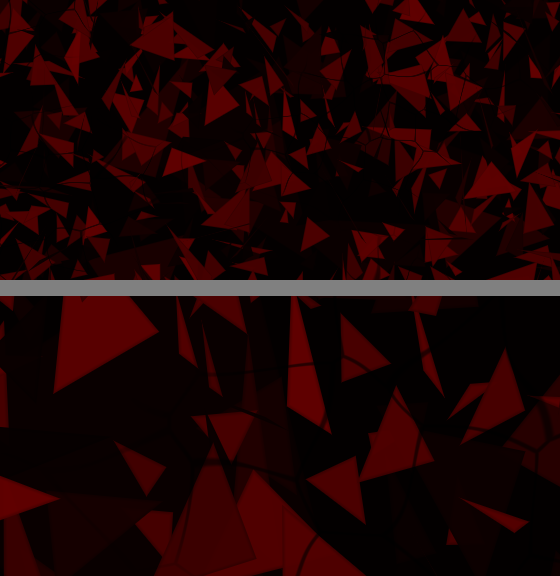
Top: the whole. Bottom: its middle third, enlarged.
Reproduce this background procedurally as a WebGL 1 fragment shader.

```glsl
precision highp float;
// Scattered dark red glass shards over near-black facets.
// Each layer is a jittered grid holding one random triangle per cell, painted
// back to front; thin splinters and cellular cracks go on top.

#define FACET_CELL 0.70
#define DIM_CELL 0.34
#define BRIGHT_CELL 0.20
#define SPLINTER_CELL 0.40
#define CRACK_CELL 0.15
#define PRESENCE 0.86
#define FACET_TONES vec2(0.0, 0.045)
#define DIM_TONES vec2(0.0, 0.18)
#define BRIGHT_TONES vec2(0.20, 0.40)
#define SHARD_THIN vec2(0.18, 0.92)
#define RIM_WIDTH 0.005
#define RIM_SHADE 0.78

uniform vec2 u_resolution;

vec3 hash3(vec3 p) {
  p = fract(p * vec3(0.1031, 0.1030, 0.0973));
  p += dot(p, p.yxz + 33.33);
  return fract((p.xxy + p.yxx) * p.zyx);
}

// Signed distance to the line a-b, positive on its left.
float edgeDepth(vec2 p, vec2 a, vec2 b) {
  vec2 e = b - a, q = p - a;
  return (e.x * q.y - e.y * q.x) / length(e);
}

vec2 corner(float radius, float angle, float thin) {
  return radius * vec2(cos(angle), thin * sin(angle));
}

// Depth inside a triangle whose corners lie around the origin.
float shardDepth(vec2 p, vec3 radii, vec3 jitter, float thin) {
  vec3 angle = vec3(0.0, 2.094, 4.189) + jitter - 0.5;
  vec2 a = corner(radii.x, angle.x, thin);
  vec2 b = corner(radii.y, angle.y, thin);
  vec2 c = corner(radii.z, angle.z, thin);
  return min(edgeDepth(p, a, b), min(edgeDepth(p, b, c), edgeDepth(p, c, a)));
}

// Paints one layer of shards over the given tone.
float paintShards(float tone, vec2 p, float cell, float seed, vec2 tones, vec2 thinness) {
  vec2 shifted = p + seed * vec2(0.373, 0.591) + 2.0;
  vec2 home = floor(shifted / cell);
  for (int j = -1; j <= 1; j++) {
    for (int i = -1; i <= 1; i++) {
      vec2 id = home + vec2(float(i), float(j));
      vec3 place = hash3(vec3(id, seed));
      vec3 shape = hash3(vec3(id, seed + 31.0));
      vec3 look = hash3(vec3(id, seed + 67.0));
      vec3 bend = hash3(vec3(id, seed + 97.0));
      // Long axes lean towards the vertical.
      float turn = 1.571 + (look.x + bend.x - 1.0) * 2.0;
      float s = sin(turn), c = cos(turn);
      vec2 q = mat2(c, -s, s, c) * (shifted - (id + place.xy) * cell);
      float size = cell * mix(0.3, 0.95, look.y * look.y);
      float thin = mix(thinness.x, thinness.y, bend.y);
      float depth = shardDepth(q, size * mix(vec3(0.45), vec3(1.0), shape), bend.zxy, thin);
      float shade = mix(tones.x, tones.y, 0.5 * (look.z + shape.z));
      shade *= mix(RIM_SHADE, 1.0, smoothstep(0.0, RIM_WIDTH, depth));
      float cover = clamp(depth * u_resolution.y + 0.5, 0.0, 1.0) * step(place.z, PRESENCE);
      tone = mix(tone, shade, cover * 0.96);
    }
  }
  return tone;
}

// Gap between the two nearest cell points: zero along the cracks.
float crackGap(vec2 p) {
  vec2 home = floor(p);
  float nearest = 9.0, second = 9.0;
  for (int j = -1; j <= 1; j++) {
    for (int i = -1; i <= 1; i++) {
      vec2 id = home + vec2(float(i), float(j));
      float d = length(id + hash3(vec3(id, 5.0)).xy - p);
      second = min(second, max(nearest, d));
      nearest = min(nearest, d);
    }
  }
  return second - nearest;
}

void main() {
  vec2 p = gl_FragCoord.xy / u_resolution.y;
  float tone = 0.012;
  for (int k = 0; k < 2; k++)
    tone = paintShards(tone, p, FACET_CELL, 1.0 + float(k), FACET_TONES, vec2(0.5, 1.0));
  for (int k = 0; k < 3; k++)
    tone = paintShards(tone, p, DIM_CELL, 11.0 + float(k), DIM_TONES, SHARD_THIN);

  // Bright shards, with a dim layer cutting between them.
  for (int k = 0; k < 2; k++)
    tone = paintShards(tone, p, BRIGHT_CELL, 21.0 + float(k), BRIGHT_TONES, SHARD_THIN);
  tone = paintShards(tone, p, BRIGHT_CELL, 25.0, DIM_TONES * 0.5, SHARD_THIN);
  for (int k = 0; k < 2; k++)
    tone = paintShards(tone, p, BRIGHT_CELL, 27.0 + float(k), BRIGHT_TONES, SHARD_THIN);

  // Splinters and patchy cracks.
  for (int k = 0; k < 2; k++)
    tone = paintShards(tone, p, SPLINTER_CELL, 41.0 + float(k), DIM_TONES, vec2(0.02, 0.07));
  vec2 warped = p + 0.01 * sin(p.yx * 23.0 + 2.0 * sin(p * 17.0));
  float patches = smoothstep(-0.3, 0.5, sin(p.x * 5.1 + 1.0) + sin(p.y * 7.3 - p.x * 2.0));
  float crack = 1.0 - smoothstep(0.01, 0.045, crackGap(warped / CRACK_CELL + 9.0));
  tone *= 1.0 - 0.6 * crack * patches;

  gl_FragColor = vec4(tone, 0.0, 0.0, 1.0);
}
```
